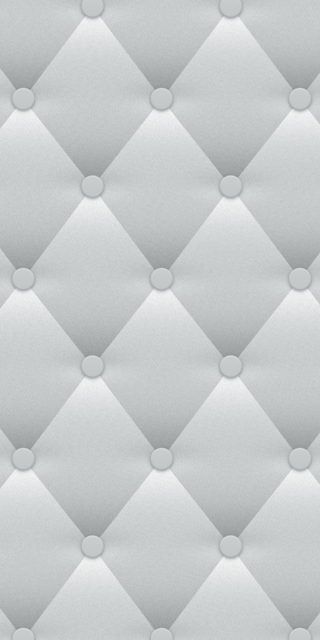
A Shadertoy shader for this pattern:

```glsl
// Pale grey tufted upholstery: diamond cushions pinned by round buttons.

// Lengths are in canvas widths, with y running down from the top edge.
const vec2 ORIGIN = vec2(0.2891, 0.0208);  // a button on the first row
const float HALF_PITCH = 0.2161;           // half the spacing across
const float LONG_STEP = 0.2891;            // alternating row heights
const float SHORT_STEP = 0.2734;
const float BUTTON_RADIUS = 0.0352;

float hash(vec2 p) {
    return fract(sin(dot(p, vec2(127.1, 311.7))) * 43758.5453);
}

float valueNoise(vec2 p) {
    vec2 cell = floor(p);
    vec2 f = fract(p);
    f = f * f * (3.0 - 2.0 * f);
    float near = mix(hash(cell), hash(cell + vec2(1, 0)), f.x);
    float far = mix(hash(cell + vec2(0, 1)), hash(cell + vec2(1, 1)), f.x);
    return mix(near, far, f.y);
}

// Fine speckle without a preferred direction, centred on zero.
float leatherGrain(vec2 p) {
    mat2 turn = mat2(0.8, 0.6, -0.6, 0.8);
    vec2 q = turn * p;
    return valueNoise(q * 340.0) + valueNoise(turn * q * 290.0 + 37.0) - 1.0;
}

float bell(float x, float width) {
    return exp(-x * x / (width * width));
}

// Canvas position to diamond lattice, where every integer point is a button.
vec2 toLattice(vec2 p) {
    vec2 q = p - ORIGIN;
    float period = LONG_STEP + SHORT_STEP;
    float row = floor(q.y / period);
    float rest = q.y - row * period;
    float v = 2.0 * row + min(rest / LONG_STEP, 1.0)
            + max(rest - LONG_STEP, 0.0) / SHORT_STEP;
    float u = q.x / HALF_PITCH;
    return 0.5 * vec2(v + u, v - u);
}

// Lattice point back to its button centre on the canvas.
vec2 buttonCentre(vec2 node) {
    float v = node.x + node.y;
    float y = floor(v * 0.5) * (LONG_STEP + SHORT_STEP) + mod(v, 2.0) * LONG_STEP;
    return ORIGIN + vec2((node.x - node.y) * HALF_PITCH, y);
}

// Soft pleat beside a button: shade above its centre, light below.
float sidePleat(vec2 offset) {
    float s = offset.y / 0.038;
    return 0.12 * s * exp(-s * s) * bell(offset.x, 0.105);
}

// Light or shade pooled in a corner, rounded off away from its button.
float cornerPool(vec2 offset, float reach) {
    return bell(length(offset * vec2(0.45, 1.0)), reach);
}

// Brightness of a cushion, lit from its top corner down to its bottom one.
float cushionShade(vec2 p) {
    vec2 cell = floor(toLattice(p));
    vec2 f = toLattice(p) - cell;
    float shade = 0.793;
    shade += 0.160 * cornerPool(p - buttonCentre(cell), 0.127);
    shade -= 0.175 * cornerPool(p - buttonCentre(cell + 1.0), 0.125);
    shade += 0.012 * (exp(-min(f.x, f.y) * 12.0) - exp(-(1.0 - max(f.x, f.y)) * 12.0));
    shade += sidePleat(p - buttonCentre(cell + vec2(0, 1)));
    shade += sidePleat(p - buttonCentre(cell + vec2(1, 0)));
    return shade;
}

// Averages a grid of samples so the seams stay smooth.
float smoothCushion(vec2 p, float pixel) {
    float total = 0.0;
    for (int i = 0; i < 9; i++) {
        vec2 offset = vec2(i % 3, i / 3) - 1.0;
        total += cushionShade(p + offset * pixel * 0.4);
    }
    return total / 9.0;
}

// Lays a domed button and its contact shadow over the fabric.
float addButton(float fabric, vec2 offset, float pixel) {
    float dist = length(offset);
    float drop = length(offset - vec2(0.0, 0.003)) - BUTTON_RADIUS;
    float shade = fabric * (1.0 - 0.20 * exp(-max(drop, 0.0) / 0.004));
    float slope = offset.y / BUTTON_RADIUS;
    float rim = smoothstep(0.80, 0.97, dist / BUTTON_RADIUS);
    float face = 0.785 - 0.015 * slope - rim * (0.02 + 0.10 * slope);
    float cover = 1.0 - smoothstep(-pixel, pixel, dist - BUTTON_RADIUS);
    return mix(shade, face, cover);
}

void mainImage(out vec4 fragColor, in vec2 fragCoord) {
    float pixel = 1.0 / iResolution.x;
    vec2 p = vec2(fragCoord.x, iResolution.y - fragCoord.y) * pixel;

    // Cushions with fine leather grain
    float shade = smoothCushion(p, pixel) + 0.026 * leatherGrain(p);

    // Nearest button
    vec2 offset = p - buttonCentre(round(toLattice(p)));
    shade = addButton(shade, offset, pixel);

    // Cool grey tint, fading in the highlights
    vec3 tint = vec3(-0.010, 0.005, 0.007) * (1.0 - 0.5 * smoothstep(0.80, 0.92, shade));
    fragColor = vec4(clamp(shade + tint, 0.0, 1.0), 1.0);
}
```
